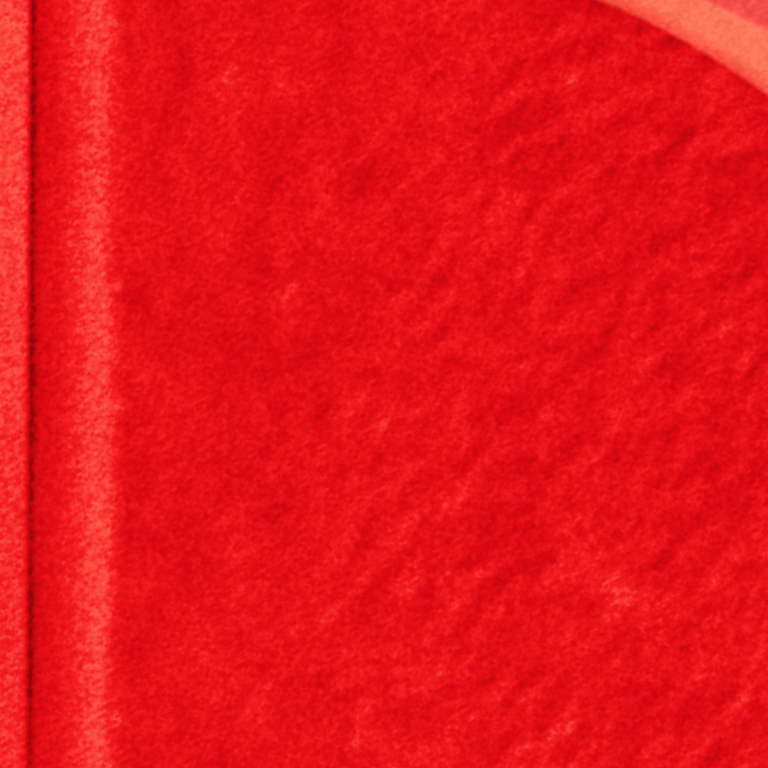
Write a WebGL 2 fragment shader that draws this texture.

```glsl
#version 300 es
precision highp float;
// Red plush panel: fine pile grain over soft blotches, with slanted dimples
// embossed from a noise height field. A rounded seam runs down the left side
// and a pale curved trim crosses the top right corner.
uniform vec2 u_resolution;
out vec4 fragColor;

float hash(vec2 p) {
  vec3 q = fract(vec3(p.xyx) * 0.1031);
  q += dot(q, q.yzx + 33.33);
  return fract((q.x + q.y) * q.z);
}

// Smooth value noise, centred on zero.
float noise(vec2 p) {
  vec2 i = floor(p), f = fract(p);
  f = f * f * (3.0 - 2.0 * f);
  float low = mix(hash(i), hash(i + vec2(1, 0)), f.x);
  float high = mix(hash(i + vec2(0, 1)), hash(i + vec2(1, 1)), f.x);
  return mix(low, high, f.y) - 0.5;
}

float fbm(vec2 p) {
  float sum = 0.0, gain = 0.55;
  for (int i = 0; i < 4; i++) {
    sum += gain * noise(p);
    p = mat2(1.6, 1.2, -1.2, 1.6) * p + 17.3;
    gain *= 0.55;
  }
  return sum;
}

vec2 turn(vec2 p, float angle) {
  float c = cos(angle), s = sin(angle);
  return vec2(c * p.x + s * p.y, c * p.y - s * p.x);
}

// Height of the dimpled cloth, stretched along a rising diagonal.
float dimples(vec2 p) {
  vec2 q = turn(p + 0.012 * vec2(noise(p * 22.0), noise(p * 22.0 + 50.0)), 0.85);
  return noise(q * vec2(24.0, 44.0) + 9.0) + 0.45 * noise(q * vec2(55.0, 80.0) + 70.0);
}

// Soft elongated spot of unit height.
float spot(vec2 p, vec2 centre, float angle, vec2 radius) {
  vec2 q = turn(p - centre, angle) / radius;
  return exp(-dot(q, q));
}

// Tone 0 is deep red, 0.5 the body colour, 1 the pale sheen.
vec3 redRamp(float t) {
  vec3 c = mix(vec3(0.58, 0.02, 0.04), vec3(0.76, 0.03, 0.05), smoothstep(-0.4, 0.0, t));
  c = mix(c, vec3(0.85, 0.03, 0.07), clamp(t * 4.0, 0.0, 1.0));
  c = mix(c, vec3(0.90, 0.06, 0.09), clamp(t * 4.0 - 1.0, 0.0, 1.0));
  c = mix(c, vec3(0.95, 0.11, 0.13), clamp(t * 4.0 - 2.0, 0.0, 1.0));
  c = mix(c, vec3(0.98, 0.24, 0.22), clamp(t * 4.0 - 3.0, 0.0, 1.0));
  return mix(c, vec3(0.99, 0.47, 0.33), clamp((t - 1.0) * 2.0, 0.0, 1.0));
}

void main() {
  vec2 p = gl_FragCoord.xy / u_resolution;
  float grain = 0.36 * noise(turn(p, 0.5) * vec2(150.0, 210.0))
              + 0.26 * noise(turn(p, -0.4) * 290.0 + 31.0);

  // Cloth: broad blotches, vertical brushing on the left, dimples on the right.
  float rough = smoothstep(0.25, 0.75, p.x + 0.15 * noise(p * 5.0));
  vec2 lightStep = vec2(-0.0045, 0.0055);
  float emboss = dimples(p - lightStep) - dimples(p + lightStep);
  float tone = 0.47 + 0.22 * fbm(p * 4.0 + 3.0) + 0.32 * fbm(p * 17.0);
  tone += 0.24 * noise(p * vec2(38.0, 13.0)) * (1.0 - 0.6 * rough);
  tone += emboss * mix(0.10, 0.38, rough);
  tone -= 0.10 * smoothstep(0.35, 0.15, p.x) * smoothstep(0.6, 0.1, p.y);
  tone += 0.45 * spot(p, vec2(0.79, 0.245), -0.65, vec2(0.065, 0.03));
  tone += 0.40 * spot(p, vec2(0.377, 0.62), 1.0, vec2(0.016, 0.006));

  // Rounded seam with a bright crest and a ragged right edge.
  float edge = 0.142 + 0.012 * noise(vec2(p.y * 9.0, 4.0)) + 0.006 * noise(p * 45.0);
  float seam = 0.34 + 0.52 * smoothstep(0.05, 0.115, p.x);
  seam += 0.14 * smoothstep(0.025, 0.0, abs(p.x - 0.128));
  seam += 0.18 * fbm(p * vec2(30.0, 6.0));
  tone = mix(tone, seam, smoothstep(edge + 0.024, edge - 0.008, p.x));
  for (int i = 0; i < 4; i++) {
    float k = float(i);
    vec2 lint = vec2(0.135 + 0.022 * hash(vec2(k, 2.0)), 0.03 + 0.24 * (k + hash(vec2(k, 8.0))));
    tone += 0.35 * spot(p, lint, 0.0, vec2(0.009, 0.008));
  }

  // Flat border strip and the shadowed groove beside it.
  float groove = 0.040 - 0.005 * (1.0 - p.y);
  float strip = 0.82 + 0.22 * smoothstep(0.2, 0.8, p.y) + 0.12 * fbm(p * 12.0);
  tone = mix(tone, strip, smoothstep(groove + 0.004, groove - 0.004, p.x));
  tone -= 0.62 * exp(-pow((p.x - groove - 0.003) / 0.007, 2.0));

  // Shade under the curved trim.
  float along = p.x - 0.78;
  float trim = p.y - (1.0 - 0.4 * along - 0.75 * along * along);
  tone -= 0.22 * smoothstep(-0.035, 0.0, trim) * smoothstep(0.6, 0.8, p.x);
  vec3 colour = redRamp(tone + grain);

  // Pale trim, with a rosier surface beyond its upper edge.
  vec3 trimColour = mix(vec3(0.98, 0.30, 0.24), vec3(0.99, 0.46, 0.34), smoothstep(0.0, 0.03, trim));
  float beyond = p.y - 1.0 + 0.5 * (p.x - 0.92);
  trimColour = mix(trimColour, vec3(0.95, 0.30, 0.29), smoothstep(-0.005, 0.006, beyond));
  trimColour += 0.16 * grain + 0.06 * fbm(p * 20.0);
  colour = mix(colour, trimColour, smoothstep(-0.005, 0.005, trim) * step(0.6, p.x));

  fragColor = vec4(clamp(colour, 0.0, 1.0), 1.0);
}
```
